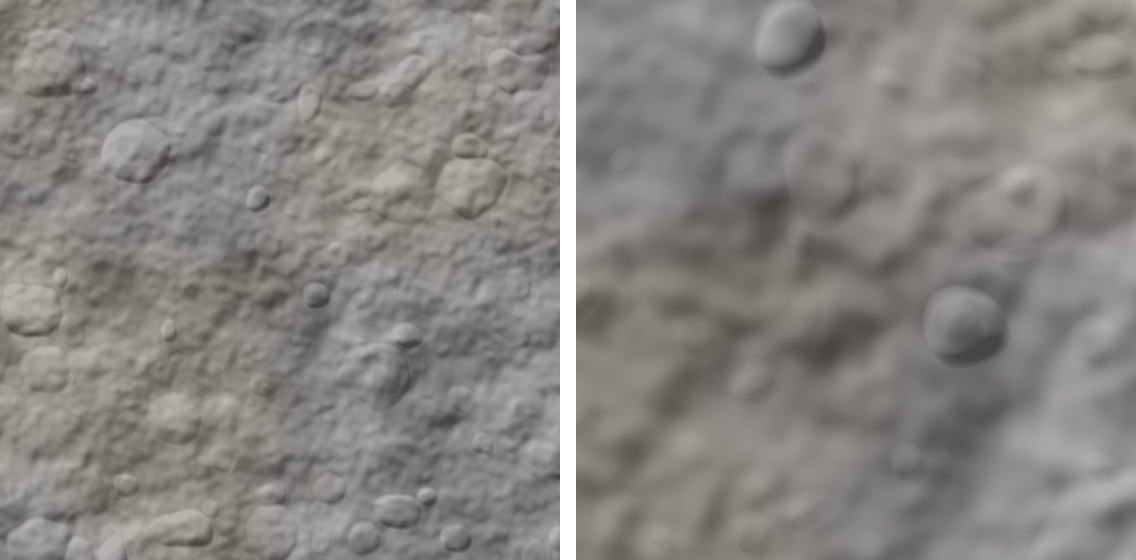
Left: the whole. Right: its middle third, enlarged.
Give the GLSL for this texture, as a Shadertoy shader.

```glsl
// Weathered grey stone with soft rounded pebbles, lit from the upper left.

const vec3 STONE = vec3(0.533, 0.525, 0.521);
const vec3 WARM_TINT = vec3(0.010, 0.005, -0.017);
const vec3 COOL_TINT = vec3(0.000, -0.005, 0.015);
const vec2 LIGHT_DIR = vec2(-0.5, 0.866);
const float SOFTNESS = 0.0045;

vec3 hash3(vec2 cell, float seed) {
    vec3 q = fract(vec3(cell.xyx + seed) * vec3(0.1031, 0.1030, 0.0973));
    q += dot(q, q.yxz + 33.33);
    return fract((q.xxy + q.yzz) * q.zyx);
}

float noise(vec2 p, float seed) {
    vec2 cell = floor(p);
    vec2 f = fract(p);
    f = f * f * (3.0 - 2.0 * f);
    float bottom = mix(hash3(cell, seed).x, hash3(cell + vec2(1, 0), seed).x, f.x);
    float top = mix(hash3(cell + vec2(0, 1), seed).x, hash3(cell + vec2(1, 1), seed).x, f.x);
    return mix(bottom, top, f.y);
}

// Each octave keeps the same slope, so fine grain stays as visible as lumps.
float roughness(vec2 p) {
    float height = 0.0;
    float frequency = 9.0;
    for (int i = 0; i < 4; i++) {
        height += (noise(p * frequency, float(i) * 17.0) - 0.5) / frequency;
        p = mat2(0.8, 0.6, -0.6, 0.8) * p;
        frequency *= 1.95;
    }
    return height;
}

// Domes scattered on a jittered grid; radii are fractions of a cell.
float pebbles(vec2 p, float cells, float density, float seed) {
    vec2 grid = p * cells;
    float height = 0.0;
    for (int y = -1; y <= 1; y++) {
        for (int x = -1; x <= 1; x++) {
            vec2 cell = floor(grid) + vec2(x, y);
            vec3 place = hash3(cell, seed);
            vec3 form = hash3(cell, seed + 41.0);
            vec2 offset = grid - cell - 0.5 - (place.xy - 0.5) * 0.55;
            offset.y *= mix(0.95, 1.35, form.x);
            float radius = mix(0.2, 0.35, form.y);
            float d = min(length(offset) / radius, 1.0);
            float dome = radius * (1.0 - d * d * d) * mix(0.3, 1.0, form.z);
            height = max(height, dome * step(place.z, density));
        }
    }
    return height / cells;
}

float stoneHeight(vec2 p) {
    vec2 warp = vec2(noise(p * 12.0, 3.0), noise(p * 12.0, 7.0)) * 0.030
              + vec2(noise(p * 31.0, 5.0), noise(p * 31.0, 9.0)) * 0.010;
    vec2 q = p + warp;
    float large = pebbles(q, 5.0, 0.55, 11.0);
    float medium = pebbles(q, 11.0, 0.42, 23.0);
    float small = pebbles(q, 25.0, 0.5, 37.0);
    return max(large, medium) + 0.6 * small + roughness(p);
}

void mainImage(out vec4 fragColor, in vec2 fragCoord) {
    vec2 p = fragCoord / iResolution.y;

    // Slope towards the light, with shaded sides stronger than lit ones
    vec2 stepToLight = LIGHT_DIR * SOFTNESS;
    float behind = stoneHeight(p - stepToLight);
    float ahead = stoneHeight(p + stepToLight);
    float slope = (behind - ahead) / (2.0 * SOFTNESS);
    float relief = slope > 0.0 ? 0.065 * slope : 0.095 * slope;

    // Raised parts are paler; broad stains vary the ground
    float paleness = 0.9 * (behind + ahead) * 0.5;
    float stain = 0.08 * (noise(p * 4.0, 51.0) - 0.5);
    float value = clamp(relief + paleness + stain, -0.25, 0.17);

    // Drifts of warm and bluish grey
    float drift = 0.75 * noise(p * 3.0, 63.0) + 0.25 * noise(p * 14.0, 71.0);
    vec3 tint = mix(COOL_TINT, WARM_TINT, smoothstep(0.3, 0.65, drift));

    fragColor = vec4(STONE + value + tint, 1.0);
}
```
